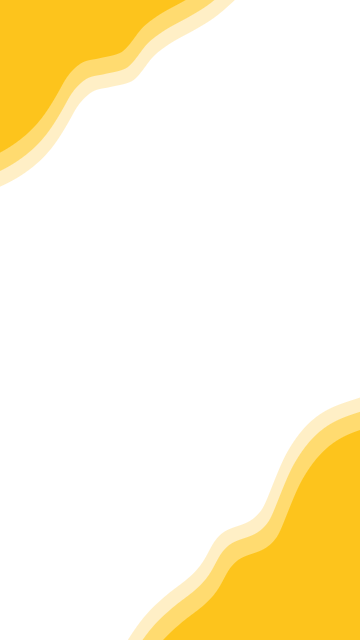
This background is drawn by a Shadertoy shader. Its source:

```glsl
#define GRID vec2(432.0, 768.0)
#define PAPER vec3(1.0)
#define CREAM vec3(1.0, 0.937, 0.775)
#define HONEY vec3(1.0, 0.86, 0.44)
#define AMBER vec3(0.992, 0.77, 0.11)
#define TOP_MID_SHIFT vec2(-7.0, -15.5)
#define TOP_CORE_SHIFT vec2(-13.0, -34.5)
#define LOW_MID_SHIFT vec2(8.0, 14.5)
#define LOW_CORE_SHIFT vec2(18.0, 33.0)
#define KNOTS 12

// Each knot holds x, height and slope of a smooth shoreline.
const vec3 topShore[KNOTS] = vec3[KNOTS](
    vec3(0.0, 224.0, -0.45), vec3(30.0, 207.3, -0.7),
    vec3(60.0, 180.0, -1.2), vec3(88.0, 136.0, -1.85),
    vec3(108.0, 112.0, -0.75), vec3(132.0, 104.5, -0.25),
    vec3(157.0, 98.0, -0.45), vec3(178.0, 75.0, -1.35),
    vec3(200.0, 55.0, -0.7), vec3(235.0, 35.0, -0.58),
    vec3(260.0, 19.0, -0.77), vec3(300.0, -18.0, -1.0));

const vec3 lowShore[KNOTS] = vec3[KNOTS](
    vec3(140.0, 790.0, -1.7), vec3(175.0, 738.0, -1.15),
    vec3(200.0, 714.0, -0.85), vec3(230.0, 690.0, -0.95),
    vec3(246.0, 670.0, -1.7), vec3(258.0, 649.0, -1.35),
    vec3(271.0, 637.0, -0.55), vec3(300.0, 625.0, -0.6),
    vec3(313.0, 613.0, -1.3), vec3(324.0, 590.0, -2.5),
    vec3(345.0, 542.0, -1.75), vec3(432.0, 477.0, -0.35));

// Cubic Hermite span: height and slope at x.
vec2 hermite(vec3 a, vec3 b, float x) {
    float w = b.x - a.x;
    float t = (x - a.x) / w;
    float rise = b.y - a.y;
    float c2 = 3.0 * rise - w * (2.0 * a.z + b.z);
    float c3 = w * (a.z + b.z) - 2.0 * rise;
    float height = a.y + t * (w * a.z + t * (c2 + t * c3));
    float slope = a.z + t * (2.0 * c2 + 3.0 * t * c3) / w;
    return vec2(height, slope);
}

// Approximate signed distance, positive below the shoreline.
float shoreDistance(vec3 shore[KNOTS], vec2 p) {
    float x = clamp(p.x, shore[0].x, shore[KNOTS - 1].x);
    vec2 curve = hermite(shore[0], shore[1], x);
    for (int i = 1; i < KNOTS - 1; i++) {
        if (x >= shore[i].x) curve = hermite(shore[i], shore[i + 1], x);
    }
    return (p.y - curve.x) / sqrt(1.0 + curve.y * curve.y);
}

// Coverage of both corners for one pair of shifted shorelines.
float cover(vec2 p, vec2 topShift, vec2 lowShift, float pixel) {
    float top = -shoreDistance(topShore, p - topShift);
    float low = shoreDistance(lowShore, p - lowShift);
    return clamp(max(top, low) / pixel + 0.5, 0.0, 1.0);
}

void mainImage(out vec4 fragColor, in vec2 fragCoord) {
    // Design grid with y pointing down.
    vec2 p = fragCoord / iResolution.xy * GRID;
    p.y = GRID.y - p.y;
    float pixel = GRID.y / iResolution.y;

    // Nested bands from the pale rim to the solid core.
    vec3 color = PAPER;
    color = mix(color, CREAM, cover(p, vec2(0.0), vec2(0.0), pixel));
    color = mix(color, HONEY, cover(p, TOP_MID_SHIFT, LOW_MID_SHIFT, pixel));
    color = mix(color, AMBER, cover(p, TOP_CORE_SHIFT, LOW_CORE_SHIFT, pixel));
    fragColor = vec4(color, 1.0);
}
```
